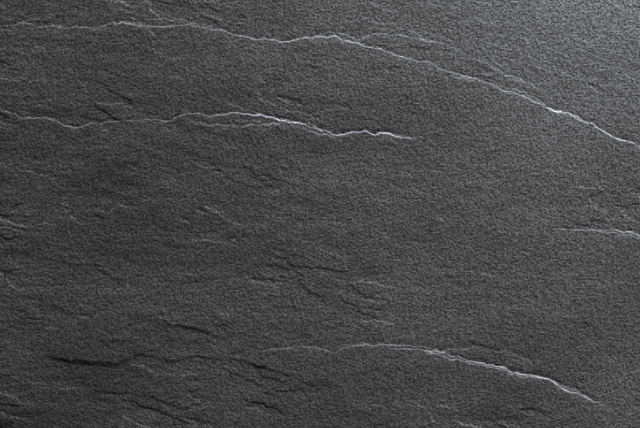
Reproduce this texture procedurally as a Shadertoy shader.

```glsl
// Dark slate slab: a soft light falloff with crisp mineral grain, small chipped
// ledges embossed from terraced noise, and wandering pale veins and dark cracks
// that run nearly level and sag towards the right.

const float BASE_TONE = 0.199;
const vec2 TONE_SLOPE = vec2(0.086, 0.046);  // brighter to the right and up
const float CORNER_GLOW = 0.14;
const float MOTTLE = 0.10;
const float GRAIN = 0.82;
const float SPECK_FREQ = 345.0;
const vec2 PIT_FREQ = vec2(205.0, 265.0);
const float LEDGE = 0.10;
const float ROUGHNESS = 0.20;
const float VEIN_WIDTH = 0.0021;
const float VEIN_LIGHT = 0.40;
const float VEIN_JAG = 0.004;
const float CRACK_DARK = 0.14;
const int VEINS = 4;
const int CRACKS = 3;
const vec3 HIGHLIGHT_TINT = vec3(0.99, 1.0, 1.03);
const mat2 TURN = mat2(0.83, 0.56, -0.56, 0.83);

float hash(vec2 p) {
    vec3 q = fract(p.xyx * 0.1031);
    q += dot(q, q.yzx + 33.33);
    return fract((q.x + q.y) * q.z);
}

float noise(vec2 p) {
    vec2 cell = floor(p), f = fract(p);
    f = f * f * (3.0 - 2.0 * f);
    return mix(mix(hash(cell), hash(cell + vec2(1, 0)), f.x),
               mix(hash(cell + vec2(0, 1)), hash(cell + vec2(1, 1)), f.x), f.y);
}

float fbm(vec2 p) {
    float sum = 0.0, amp = 0.5;
    for (int i = 0; i < 5; i++) {
        sum += amp * noise(p);
        p = mat2(1.9, 0.3, -0.3, 2.1) * p + 17.3;
        amp *= 0.5;
    }
    return sum;
}

// Height of the chipped surface: broad flat steps with ragged edges
float terrace(vec2 p) {
    vec2 q = vec2(p.x * 4.5, (p.y + 0.2 * p.x) * 11.0) + 40.0;
    float level = 6.0 * fbm(q) + 0.2 * noise(p * vec2(70.0, 110.0));
    return floor(level) + smoothstep(0.42, 0.58, fract(level));
}

// Vertical position of a vein that sags and wanders along its length
float veinPath(float x, vec2 start, float len, float sag, float seed) {
    float t = clamp((x - start.x) / len, 0.0, 1.2);
    float wander = 0.036 * (noise(vec2(x * 5.0, seed)) - 0.5)
                 + 0.018 * (noise(vec2(x * 18.0, seed + 3.0)) - 0.5)
                 + 0.006 * (noise(vec2(x * 55.0, seed + 7.0)) - 0.5);
    return start.y - sag * t * t * t + wander;
}

// Thin line with a soft ledge below it and a faint shadow above
float stroke(float d, float width) {
    float line = exp(-d * d / (width * width));
    float ledge = 0.14 * exp(-abs(d) / 0.009) * smoothstep(0.003, -0.003, d);
    float shade = 0.14 * exp(-pow((d - 0.007) / 0.004, 2.0));
    return line + ledge - shade;
}

// A vein of uneven strength with a broken strand braided around it
float vein(vec2 p, vec2 start, float len, float sag, float seed, float width) {
    float t = (p.x - start.x) / len;
    float ends = smoothstep(0.0, 0.08, t) * smoothstep(1.0, 0.86, t);
    float d = p.y - veinPath(p.x, start, len, sag, seed);
    d /= sqrt(1.0 + pow(3.0 * sag * t * t / len, 2.0));
    float braid = 0.03 * (noise(vec2(p.x * 9.0, seed + 11.0)) - 0.45);
    float main = mix(0.4, 1.1, noise(vec2(p.x * 13.0, seed + 5.0)));
    main *= mix(0.7, 1.2, noise(vec2(p.x * 70.0, seed + 6.0)));
    float side = 0.5 * smoothstep(0.4, 0.8, noise(vec2(p.x * 9.0, seed + 9.0)));
    return ends * (main * stroke(d, width) + side * stroke(d - braid, width * 0.9));
}

void mainImage(out vec4 fragColor, in vec2 fragCoord) {
    vec2 p = fragCoord / iResolution.y;
    vec2 uv = fragCoord / iResolution.xy;
    float width = max(VEIN_WIDTH, 0.65 / iResolution.y);

    // Light falloff and cloudy mottling
    float tone = BASE_TONE + dot(TONE_SLOPE, uv) + CORNER_GLOW * uv.x * uv.x * uv.y * uv.y * uv.y;
    tone += MOTTLE * (fbm(p * vec2(4.0, 7.0)) - 0.48);

    // Short scattered ledges, more frequent on the left, and faint roughness
    vec2 lightStep = vec2(0.001, 0.0026);
    float relief = terrace(p + lightStep) - terrace(p - lightStep);
    float chips = smoothstep(0.47, 0.8, noise(p * vec2(8.0, 20.0) + 5.0) + 0.24 * (0.45 - uv.x));
    tone -= LEDGE * chips * clamp(relief, -1.0, 1.0);
    vec2 roughFreq = vec2(20.0, 48.0);
    float rough = fbm((p - lightStep) * roughFreq) - fbm((p + lightStep) * roughFreq);
    tone += ROUGHNESS * rough * mix(1.0, 0.4, uv.x);

    // Pale veins, each with a side branch
    vec2 ragged = p + vec2(0.0, VEIN_JAG * (noise(TURN * p * 100.0) - 0.5));
    float light = 0.0;
    for (int i = 0; i < VEINS; i++) {
        float k = float(i);
        vec2 start = vec2(0.68 * mod(k, 3.0) - 0.08, fract(0.93 + 0.264 * k));
        float len = (1.78 - 0.22 * k) / (1.0 + 1.4 * max(start.x, 0.0));
        float sag = 0.38 / (1.0 + 1.5 * k);
        float seed = 20.0 * k + 2.0;
        float growth = mix(0.4, 1.0, smoothstep(0.0, 0.7, (p.x - start.x) / len));
        light += growth * vein(ragged, start, len, sag, seed, width);
        float forkX = start.x + 0.45 * len;
        vec2 fork = vec2(forkX, veinPath(forkX, start, len, sag, seed));
        light += 0.45 * vein(ragged, fork, 0.33 * len, 0.3 * sag + 0.03, seed + 4.0, width);
    }

    // Dark cracks at the lower left
    float dark = 0.0;
    for (int i = 0; i < CRACKS; i++) {
        float k = float(i);
        vec2 start = vec2(0.08 - 0.06 * k, 0.17 + 0.12 * k);
        dark += vein(ragged, start, 0.75 - 0.2 * k, 0.12, 90.0 + 13.0 * k, 1.8 * width) / (1.0 + 0.6 * k);
    }

    // Mineral grain: fine specks over tiny pits lit from above
    vec2 pit = p * PIT_FREQ + 260.0;
    float grain = 0.65 * (noise(TURN * p * SPECK_FREQ + 400.0) - 0.5)
                + 0.45 * (noise(pit) - noise(pit + vec2(0.4, 0.9)));
    tone = (tone - CRACK_DARK * dark) * (1.0 + GRAIN * grain) + VEIN_LIGHT * light;

    vec3 color = tone * mix(vec3(1.0), HIGHLIGHT_TINT, smoothstep(0.3, 0.5, tone));
    fragColor = vec4(clamp(color, 0.0, 1.0), 1.0);
}
```
